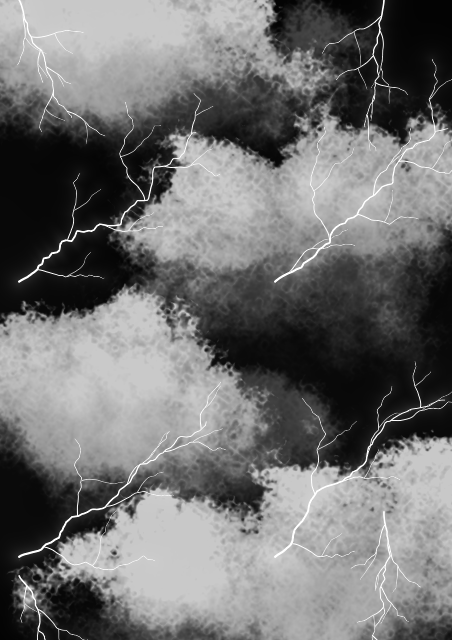
This texture is drawn by a WebGL 1 fragment shader. Its source:

```glsl
precision highp float;
// Storm sky in greys: cloud banks staggered left and right over black,
// built from cellular puffs and gritty fbm with frilled tops and faded bases,
// crossed by white branching lightning made of kinked strands.

#define BANKS 4
#define BRANCHES 6
#define BANK_SPACING 0.27
#define PUFF_SCALE 11.0
#define CLOUD_TONE 0.37
#define CLOUD_LIGHT 0.25
#define GRAIN 0.13
#define TRUNK_WIDTH 0.0018
#define BRANCH_WIDTH 0.0009
#define KINK_SIZE 0.054
#define GLOW_RADIUS 0.012
#define SEED 5.0

uniform vec2 u_resolution;

float hash(vec2 p) {
  vec3 h = fract(vec3(p.xyx) * 0.1031);
  h += dot(h, h.yzx + 33.33);
  return fract((h.x + h.y) * h.z);
}

float noise(vec2 p) {
  vec2 i = floor(p), f = fract(p);
  f = f * f * (3.0 - 2.0 * f);
  return mix(mix(hash(i), hash(i + vec2(1, 0)), f.x),
             mix(hash(i + vec2(0, 1)), hash(i + vec2(1, 1)), f.x), f.y);
}

float fbm(vec2 p) {
  float sum = 0.0, amp = 0.45;
  for (int i = 0; i < 7; i++) {
    sum += amp * noise(p);
    p = mat2(1.6, 1.2, -1.2, 1.6) * p + 7.3;
    amp *= 0.56;
  }
  return sum;
}

// Crinkled fine texture, turned off the pixel grid.
float crinkle(vec2 p) {
  p = mat2(0.8, 0.6, -0.6, 0.8) * p;
  float veins = 1.0 - abs(2.0 * noise(p * 95.0) - 1.0);
  return 0.55 * veins + 0.45 * noise(mat2(0.5, 0.87, -0.87, 0.5) * p * 230.0) - 0.55;
}

// Rounded lobes: 1 at a cell's centre, falling to 0 between cells.
float puffs(vec2 p) {
  vec2 cell = floor(p);
  float nearest = 1.0;
  for (int y = -1; y <= 1; y++)
    for (int x = -1; x <= 1; x++) {
      vec2 c = cell + vec2(x, y);
      vec2 d = c + vec2(hash(c), hash(c + 41.0)) - p;
      nearest = min(nearest, dot(d, d));
    }
  return 1.0 - nearest;
}

// Lays one bank over the sky; dim banks form the hazy back layer.
float addBank(float sky, vec2 p, float index, float front) {
  float side = mod(index, 2.0), last = step(2.5, index);
  vec2 centre = vec2(mix(0.15, 0.52, side), 0.9 - BANK_SPACING * index);
  vec2 radii = vec2(0.35 + 0.14 * last, 0.165 + 0.025 * side);
  centre += (1.0 - front) * vec2(0.16 - 0.2 * side, -0.05);
  vec2 q = p - centre;
  q.y += 0.12 * q.x * (1.0 - 2.0 * side);
  q /= radii;

  vec2 s = p + vec2(3.7, 1.9) * (index + 5.0 * front) + SEED;
  float rough = fbm(s * 6.0) - 0.5, fine = crinkle(s);
  vec2 bent = s + 0.09 * rough;
  float lobes = 0.65 * puffs(bent * PUFF_SCALE) + 0.35 * puffs(bent * PUFF_SCALE * 2.3) - 0.7;
  float density = 0.9 - length(q) + 0.45 * lobes + 1.2 * rough + 0.22 * fine;

  float below = smoothstep(0.4, -0.6, q.y);
  float cover = smoothstep(0.0, mix(0.2, 0.8, below) + 0.15 * (1.0 - front), density);
  float tone = CLOUD_TONE + CLOUD_LIGHT * smoothstep(-0.75, 0.4, q.y);
  tone += 0.4 * rough + 0.1 * lobes + 0.06 * last;
  tone += 0.1 * smoothstep(0.1, 0.7, density);
  tone += GRAIN * fine * (1.5 - smoothstep(0.1, 0.9, density));
  tone = mix(tone * 0.42, min(tone, 0.8), front);
  return mix(sky, tone, cover * mix(0.75, 0.98, front));
}

// Sideways kinks of a strand, zero at its root.
float wander(float t, float seed) {
  float sum = 0.0, freq = 11.0, amp = KINK_SIZE;
  for (int i = 0; i < 4; i++) {
    float x = t * freq, cell = floor(x);
    sum += amp * (mix(hash(vec2(cell, seed)), hash(vec2(cell + 1.0, seed)), x - cell) - 0.5);
    freq *= 2.3;
    amp *= 0.43;
  }
  return sum * smoothstep(0.0, 0.06, t);
}

vec2 heading(float angle) { return vec2(cos(angle), sin(angle)); }

vec2 strandPoint(vec2 root, float angle, float t, float seed) {
  vec2 dir = heading(angle);
  return root + dir * t + vec2(-dir.y, dir.x) * wander(t, seed);
}

float strand(vec2 p, vec2 root, float angle, float len, float width, float seed) {
  vec2 dir = heading(angle), r = p - root;
  vec2 q = vec2(dot(r, dir), dot(r, vec2(-dir.y, dir.x)));
  float t = clamp(q.x, 0.0, len), dt = 0.002, pixel = 1.0 / u_resolution.y;
  vec2 away = vec2(q.x - t, q.y - wander(t, seed));
  float slope = (wander(t + dt, seed) - wander(t - dt, seed)) / (2.0 * dt);
  float d = length(away * vec2(1.0, inversesqrt(1.0 + slope * slope)));
  float core = clamp((width * (1.0 - 0.6 * t / len) - d) / pixel + 0.5, 0.0, 1.0);
  return max(core, width * 80.0 * exp(-length(away) / GLOW_RADIUS));
}

// Trunk, alternating branches and one twig on each branch.
float bolt(vec2 p, vec2 root, float angle, float len, float seed) {
  if (length(p - root - 0.5 * len * heading(angle)) > 0.85 * len) return 0.0;
  float light = strand(p, root, angle, len, TRUNK_WIDTH * (0.4 + 1.7 * len), seed);
  for (int k = 0; k < BRANCHES; k++) {
    float n = float(k), id = seed + n + 1.0, r = hash(vec2(id, 3.0));
    float turn = (mod(n, 2.0) * 2.0 - 1.0) * (0.4 + 0.6 * r);
    float along = (n + 0.3 + 0.6 * r) / float(BRANCHES);
    float reach = len * (0.22 + 0.3 * hash(vec2(id, 9.0))) * (1.1 - 0.4 * along);
    vec2 fork = strandPoint(root, angle, along * len, seed);
    light = max(light, strand(p, fork, angle + turn, reach, BRANCH_WIDTH, id));
    vec2 bud = strandPoint(fork, angle + turn, 0.45 * reach, id);
    light = max(light, 0.8 * strand(p, bud, angle - 0.2 * turn, 0.5 * reach, BRANCH_WIDTH * 0.8, id + 8.0));
  }
  return light;
}

void main() {
  vec2 p = gl_FragCoord.xy / u_resolution.y;
  float sky = 0.01 + 0.03 * noise(p * 5.0);
  for (int i = 0; i < BANKS; i++) sky = addBank(sky, p, float(i), 0.0);
  for (int i = 0; i < BANKS; i++) sky = addBank(sky, p, float(i), 1.0);

  // Two columns of bolts: tall rising ones mid-height, short falling ones outside.
  float light = 0.0;
  for (int b = 0; b < 8; b++) {
    float n = float(b), col = mod(n, 2.0), row = floor(n / 2.0);
    float tall = step(abs(row - 1.5), 0.6), seed = n * 23.0 + SEED;
    vec2 falling = vec2(0.03 + 0.57 * col, 1.0 - 0.3 * row + 0.1 * col * step(1.0, row));
    vec2 root = mix(falling, vec2(0.03 + 0.4 * col, 0.99 - 0.43 * row), tall);
    float angle = mix(-1.1 - 0.6 * col, 0.75, tall) + 0.3 * (hash(vec2(seed, 2.0)) - 0.5);
    light = max(light, bolt(p, root, angle, mix(0.2, 0.36, tall), seed));
  }
  gl_FragColor = vec4(vec3(mix(sky, 1.0, light)), 1.0);
}
```
